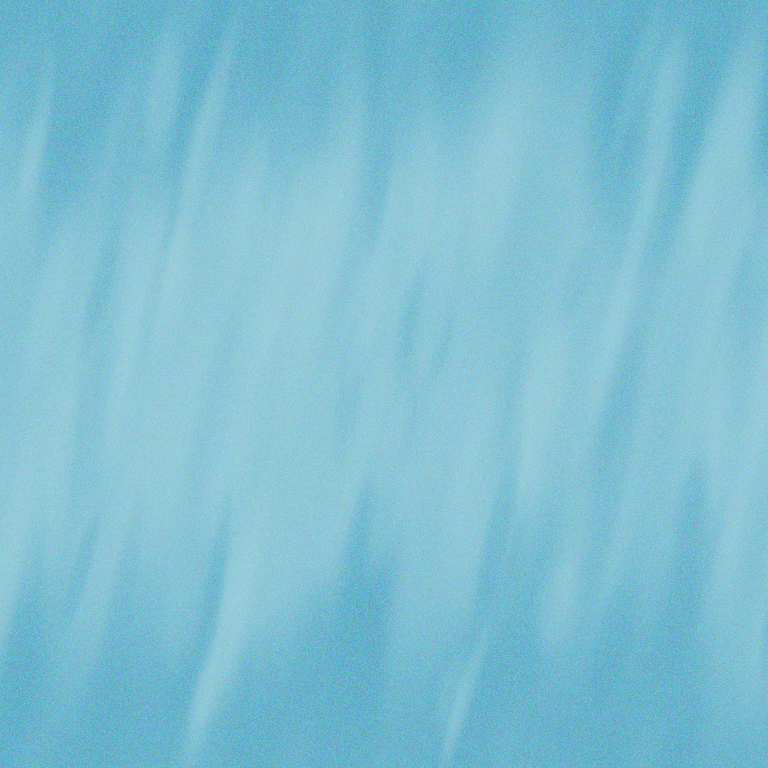
This texture is drawn by a three.js fragment shader. Its source:

```glsl
// Soft slanted brush strokes of pale blue over a deeper water blue, with fine colour grain.
varying vec2 vUv;

const vec3 DEEP_BLUE = vec3(0.365, 0.68, 0.785);
const vec3 PALE_BLUE = vec3(0.63, 0.82, 0.865);
const float LEAN = 0.2;
const float GRAIN_CELLS = 768.0;
const int STROKE_COUNT = 120;

// Three random values from a cell, without sine
vec3 hash3(vec2 cell) {
  vec3 p = fract(cell.xyx * vec3(0.1031, 0.1030, 0.0973));
  p += dot(p, p.yxz + 33.33);
  return fract((p.xxy + p.yzz) * p.zyx);
}

// Smooth value noise
float valueNoise(vec2 p) {
  vec2 cell = floor(p);
  vec2 f = fract(p);
  f = f * f * f * (f * (f * 6.0 - 15.0) + 10.0);
  float low = mix(hash3(cell).x, hash3(cell + vec2(1.0, 0.0)).x, f.x);
  float high = mix(hash3(cell + vec2(0.0, 1.0)).x, hash3(cell + vec2(1.0)).x, f.x);
  return mix(low, high, f.y);
}

// Noise drawn out along the leaning direction, centred on zero
float streaks(vec2 uv, float lean, vec2 scale, float seed) {
  vec2 p = vec2(uv.x - lean * uv.y, uv.y) * scale;
  p.y += 3.0 * hash3(vec2(seed, 7.0)).x;
  return valueNoise(p + seed) - 0.5;
}

// Coverage of one stroke: fairly firm sides, long feathered ends
float strokeMask(vec2 offset, float lean, vec2 halfSize) {
  vec2 p = vec2(offset.x - lean * offset.y, offset.y) / halfSize;
  return 1.0 - smoothstep(0.3, 1.0, length(p));
}

// Pale middle band with ragged, streaky ends
float paleBand(vec2 uv) {
  float y = uv.y + 0.3 * streaks(uv, LEAN, vec2(14.0, 1.8), 11.0);
  return smoothstep(0.08, 0.36, y) * (1.0 - smoothstep(0.67, 0.91, y));
}

// Scattered strokes, pale ones mostly in the band and deep ones anywhere
float paintStrokes(vec2 uv, float tone) {
  for (int i = 0; i < STROKE_COUNT; i++) {
    float id = float(i);
    vec3 place = hash3(vec2(id, 3.0));
    vec3 shape = hash3(vec2(id, 19.0));
    bool isDeep = place.z < 0.42;
    float height = isDeep ? place.x : mix(place.x, place.y, 0.4);
    vec2 centre = vec2(fract(id * 0.618) * 1.2 - 0.1, height);
    vec2 halfSize = vec2(mix(0.015, 0.042, shape.x), mix(0.07, 0.24, shape.y));
    float lean = LEAN + 0.22 * (shape.z - 0.5);
    float target = isDeep ? 0.1 : 0.95;
    float opacity = mix(0.2, 0.46, fract(place.z * 17.0));
    tone = mix(tone, target, opacity * strokeMask(uv - centre, lean, halfSize));
  }
  return tone;
}

// Independent grain in each channel, centred on zero
vec3 colourGrain(vec2 uv, float strength) {
  return (hash3(floor(uv * GRAIN_CELLS) + 41.0) - 0.5) * strength;
}

void main() {
  // Broad wash
  float tone = 0.12 + 0.53 * paleBand(vUv);
  tone += 0.24 * streaks(vUv, LEAN, vec2(9.0, 2.4), 23.0);
  tone += 0.20 * streaks(vUv, LEAN + 0.05, vec2(24.0, 4.0), 57.0);

  // Strokes
  tone = clamp(paintStrokes(vUv, tone), 0.0, 1.0);

  // Colour, with grain that is stronger in the deep parts
  vec3 colour = mix(DEEP_BLUE, PALE_BLUE, tone);
  colour += colourGrain(vUv, mix(0.135, 0.05, tone));
  gl_FragColor = vec4(colour, 1.0);
}
```
